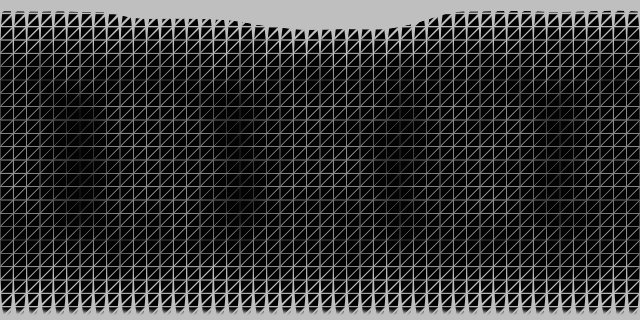
Write a WebGL 1 fragment shader that draws this pattern.

```glsl
precision highp float;
// Pale wire mesh on black: 48 by 24 square cells, each split by a rising diagonal.
// Wires are box-filtered lines that thin out in periodic patches and flare near
// the rims, where grey covers a wavy top edge and a row of rounded bottom teeth.
uniform vec2 u_resolution;

vec2 gradientAt(vec2 cell) {
  float angle = 6.2832 * fract(sin(dot(cell, vec2(127.1, 311.7))) * 4375.5);
  return vec2(cos(angle), sin(angle));
}

float gradientNoise(vec2 p) {
  vec2 i = floor(p), f = fract(p);
  vec2 s = f * f * (3.0 - 2.0 * f);
  vec2 e = vec2(1.0, 0.0);
  float low = mix(dot(gradientAt(i), f), dot(gradientAt(i + e), f - e), s.x);
  float high = mix(dot(gradientAt(i + e.yx), f - e.yx),
                   dot(gradientAt(i + 1.0), f - 1.0), s.x);
  return mix(low, high, s.y);
}

// Share of a pixel covered by a line repeating at every whole coordinate
float lineCoverage(float coord, float width, float pixel) {
  float d = fract(coord + 0.5) - 0.5;
  float h = 0.5 * width;
  return (clamp(d + 0.5 * pixel, -h, h) - clamp(d - 0.5 * pixel, -h, h)) / pixel;
}

// Depth of the grey band under the top of the canvas, in cells
float bandDepth(float x) {
  return 0.85 + 0.55 * smoothstep(7.0, 11.0, x) + 0.85 * smoothstep(15.0, 23.0, x)
       - 1.42 * smoothstep(28.5, 35.0, x) + 0.12 * gradientNoise(vec2(x * 0.35, 3.5));
}

void main() {
  vec2 uv = gl_FragCoord.xy / u_resolution;
  vec2 p = uv * vec2(48.0, 24.0);
  vec2 pixel = vec2(48.0, 24.0) / u_resolution;

  // Distances inward from the two rims
  float topGap = 24.0 - bandDepth(p.x) - p.y;
  float bottomGap = p.y - 0.4;
  float topFlare = exp(-1.1 * max(topGap, 0.0));
  float bottomFlare = exp(-max(bottomGap, 0.0));
  float rim = smoothstep(6.0, 11.0, abs(p.y - 12.0));

  // Wear: four dim columns at mid height, two dim rows, and slow unevenness
  float columns = pow(0.5 + 0.5 * cos(6.2832 * (p.x - 6.0) / 12.0), 3.0);
  float midHeight = 1.0 - smoothstep(3.5, 7.0, abs(p.y - 12.0));
  float patchFade = columns * midHeight * mix(1.0, 0.65, uv.x);
  float rowFade = pow(0.5 + 0.5 * cos(6.2832 * (p.y - 6.0) / 12.0), 8.0);
  float uneven = 1.0 + 0.35 * gradientNoise(p * 0.4);
  float base = (0.053 + 0.035 * rim) * uneven;

  // Three families of wires
  float vertical = lineCoverage(p.x,
    base * (1.0 - 0.85 * patchFade) + 0.45 * bottomFlare + 0.3 * topFlare, pixel.x);
  float horizontal = lineCoverage(p.y,
    base * (1.0 - 0.35 * patchFade) * (1.0 - 0.5 * rowFade) + 0.04 * topFlare, pixel.y);
  float diagonal = lineCoverage(p.x - p.y,
    1.3 * base * (1.0 - 0.7 * patchFade) + 0.16 * bottomFlare + 0.16 * topFlare,
    1.414 * pixel.x);
  float grey = max(vertical, max(horizontal, diagonal));

  // Solid grey beyond the rims: crisp above, soft rounded teeth below
  float tooth = fract(p.x) - 0.5;
  float below = 1.0 - smoothstep(-0.1, 0.5, bottomGap - 1.2 * tooth * tooth);
  float above = 1.0 - smoothstep(-0.5 * pixel.y, 0.5 * pixel.y, topGap);
  grey = max(grey, max(below, above));

  gl_FragColor = vec4(vec3(mix(0.01, 0.75, grey)), 1.0);
}
```
